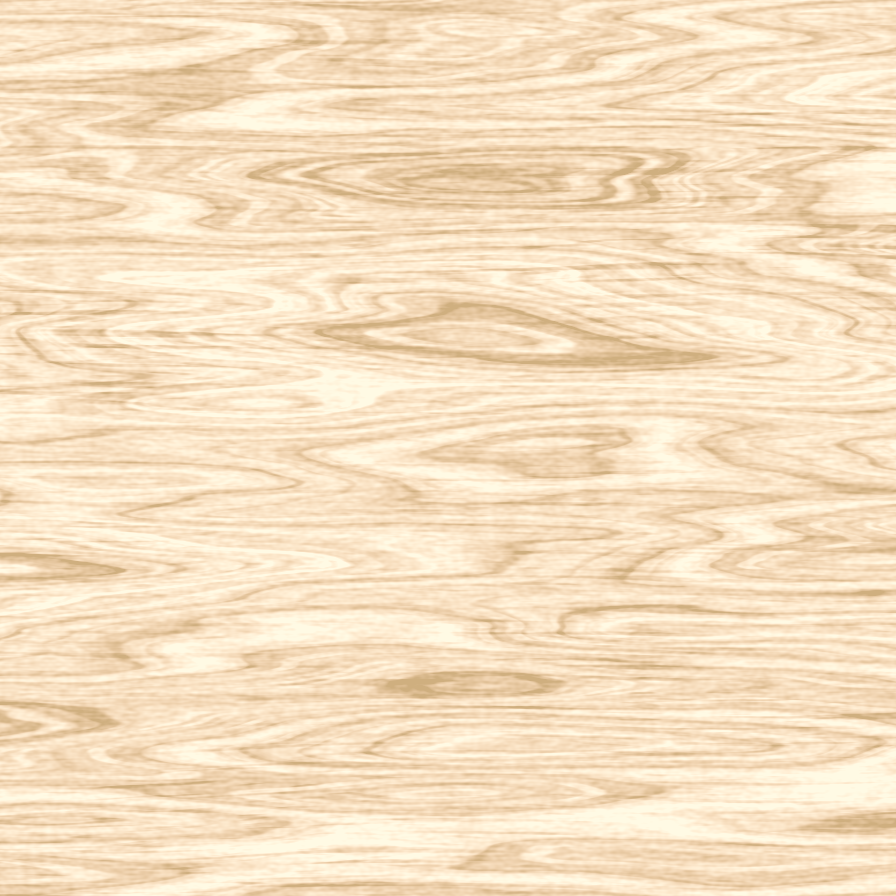
Give the GLSL for this texture, as a three.js fragment shader.

```glsl
// Pale, flat-sawn wood with long horizontal grain and flattened "eyes".
// A stretched noise relief is sliced into irregular growth rings, as contours
// on a map; thin dark streaks and short pores are laid over the rings.

#define GRAIN_SCALE vec2(1.55, 13.0)
#define TREND_SCALE vec2(0.6, 6.0)
#define RING_FREQ 8.5
#define RING_GAIN 2.5
#define JAG 0.05
#define STREAK_DEPTH 1.5
#define PORE_DEPTH 1.0
#define CONTRAST 1.15
#define FINEST 0.002
#define WOOD_MEAN vec3(0.967, 0.867, 0.742)
#define WOOD_SLOPE vec3(0.040, 0.065, 0.087)
#define WOOD_BEND vec3(0.009, 0.003, 0.004)

varying vec2 vUv;

float hash(vec2 p) {
  return fract(sin(dot(p, vec2(127.1, 311.7))) * 43758.5453);
}

// Dot of the offset with a random unit gradient at a lattice corner
float corner(vec2 cell, vec2 offset) {
  float angle = 6.28319 * hash(cell);
  return dot(vec2(cos(angle), sin(angle)), offset);
}

// Gradient noise, about -0.7 to 0.7
float noise(vec2 p) {
  vec2 i = floor(p), f = fract(p);
  vec2 u = f * f * f * (f * (f * 6.0 - 15.0) + 10.0);
  vec2 e = vec2(1.0, 0.0);
  float low = mix(corner(i, f), corner(i + e.xy, f - e.xy), u.x);
  float high = mix(corner(i + e.yx, f - e.yx), corner(i + e.xx, f - e.xx), u.x);
  return mix(low, high, u.y);
}

// One-dimensional noise from -1 to 1 with crisp steps: the tone of each ring
float ringTone(float x, float seed) {
  float i = floor(x);
  float blend = smoothstep(0.15, 0.85, fract(x));
  return 2.0 * mix(hash(vec2(i, seed)), hash(vec2(i + 1.0, seed)), blend) - 1.0;
}

// Smooth relief whose contours are the growth rings
float relief(vec2 p) {
  p.x += JAG * noise(p * vec2(3.0, 36.0) + 71.3);
  p.y += 0.010 * noise(p * vec2(2.5, 7.0) + 23.9);
  float height = noise(p * GRAIN_SCALE + 5.7);
  height += 1.3 * noise(p * TREND_SCALE + 41.2);
  height += 0.17 * noise(p * GRAIN_SCALE * vec2(2.2, 2.8) + 17.4);
  return height + 0.025 * noise(p * vec2(10.0, 90.0));
}

// Rings at three scales; a scale fades where its rings get too thin to show
float rings(vec2 p) {
  float height = relief(p);
  float stepUp = abs(relief(p + vec2(0.0, FINEST)) - height);
  float freq = RING_FREQ, gain = 1.25, tone = 0.0;
  for (int k = 0; k < 3; k++) {
    float visible = 1.0 - smoothstep(0.5, 1.5, stepUp * freq);
    tone += gain * visible * ringTone(height * freq + 50.0, float(k) + 3.0);
    freq *= RING_GAIN;
    gain *= 0.8;
  }
  return tone;
}

// Long thin dark lines that bend slightly with the grain, and finer dashes
float streaks(vec2 p) {
  p.y += 0.02 * noise(p * vec2(1.7, 4.0) + 9.1);
  float patchy = 0.7 + noise(p * vec2(2.0, 9.0) + 63.0);
  float lines = smoothstep(0.14, 0.42, noise(p * vec2(3.5, 150.0) + 31.0));
  float dashes = smoothstep(0.18, 0.42, noise(p * vec2(16.0, 230.0) + 55.0));
  return patchy * (lines + 0.6 * dashes);
}

// Short fine fibres
float pores(vec2 p) {
  return noise(p * vec2(42.0, 250.0) + 12.6) + 0.7 * noise(p * vec2(120.0, 240.0) + 87.0);
}

void main() {
  float tone = rings(vUv) - 0.06;
  tone -= STREAK_DEPTH * streaks(vUv);
  tone += PORE_DEPTH * pores(vUv);
  tone = clamp(tone * CONTRAST, -2.5, 1.9);

  // Tone runs from tan through cream, flattening towards the light end
  vec3 wood = WOOD_MEAN + WOOD_SLOPE * tone - WOOD_BEND * tone * tone;
  gl_FragColor = vec4(clamp(wood, 0.0, 1.0), 1.0);
}
```
